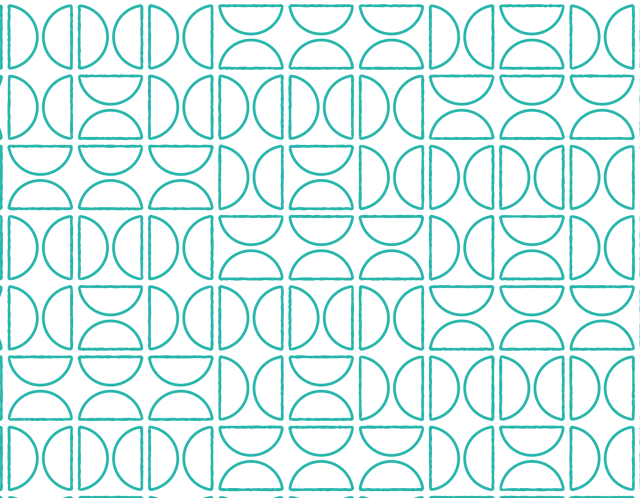
This pattern is drawn by a Shadertoy shader. Its source:

```glsl
// Teal outlined half-moon pairs, turned upright or sideways in a woven grid.

const vec3 PAPER = vec3(1.0);
const vec3 TEAL = vec3(0.15, 0.71, 0.67);

// Lengths below are in grid cells.
const float CELLS_ACROSS = 9.113;
const vec2 GRID_OFFSET = vec2(0.074, 0.027);
const float CHORD_X = 0.445;     // flat side, from the cell centre
const float APEX_X = 0.043;      // tip of the bulge, from the cell centre
const float ARC_RADIUS = 0.4506;
const float CORNER_RADIUS = 0.025;
const float HALF_STROKE = 0.0196;
const float ROUGHNESS = 0.009;
const float GRAIN_FREQUENCY = 26.0;

// Integer hash of a lattice point, 0 to 1
float hash(vec2 lattice) {
    uvec2 k = uvec2(ivec2(lattice));
    uint h = k.x * 1597334677u ^ k.y * 3812015801u;
    h = (h ^ (h >> 16)) * 2246822519u;
    h ^= h >> 13;
    return float(h & 65535u) / 65535.0;
}

float valueNoise(vec2 p) {
    vec2 i = floor(p);
    vec2 f = smoothstep(0.0, 1.0, p - i);
    float low = mix(hash(i), hash(i + vec2(1, 0)), f.x);
    float high = mix(hash(i + vec2(0, 1)), hash(i + vec2(1, 1)), f.x);
    return mix(low, high, f.y);
}

// Intersection of two distances with a rounded corner
float roundIntersect(float a, float b, float radius) {
    vec2 d = vec2(a, b) + radius;
    return min(max(d.x, d.y), 0.0) + length(max(d, 0.0)) - radius;
}

// Blocks of three cells cycle upright, sideways, mixed; each row shifts by one block
bool isSideways(vec2 cell) {
    float block = mod(floor(cell.x / 3.0) - cell.y, 3.0);
    bool middle = abs(mod(cell.x, 3.0) - 1.0) < 0.5;
    return block > 1.5 ? middle : block > 0.5;
}

// Distance to the stroke of two mirrored half-moons; grain roughens the flat sides
float halfMoonStroke(vec2 p, float grain) {
    p.x = abs(p.x);
    float chord = p.x - CHORD_X;
    float disc = length(p - vec2(APEX_X + ARC_RADIUS, 0.0)) - ARC_RADIUS;
    float outline = abs(roundIntersect(chord, disc, CORNER_RADIUS));
    float flatSide = 1.0 - smoothstep(0.02, 0.06, abs(chord));
    return outline - HALF_STROKE - flatSide * ROUGHNESS * (grain - 0.5);
}

void mainImage(out vec4 fragColor, in vec2 fragCoord) {
    // Grid measured from the top left
    float pixel = CELLS_ACROSS / iResolution.x;
    vec2 fromTop = vec2(fragCoord.x, iResolution.y - fragCoord.y);
    vec2 grid = fromTop * pixel - GRID_OFFSET;
    vec2 cell = floor(grid);
    vec2 local = grid - cell - 0.5;
    if (isSideways(cell)) local = local.yx;

    // Ink with soft edges
    float grain = valueNoise(grid * GRAIN_FREQUENCY);
    float d = halfMoonStroke(local, grain);
    float ink = 1.0 - smoothstep(-0.75 * pixel, 0.75 * pixel, d);
    fragColor = vec4(mix(PAPER, TEAL, ink), 1.0);
}
```
